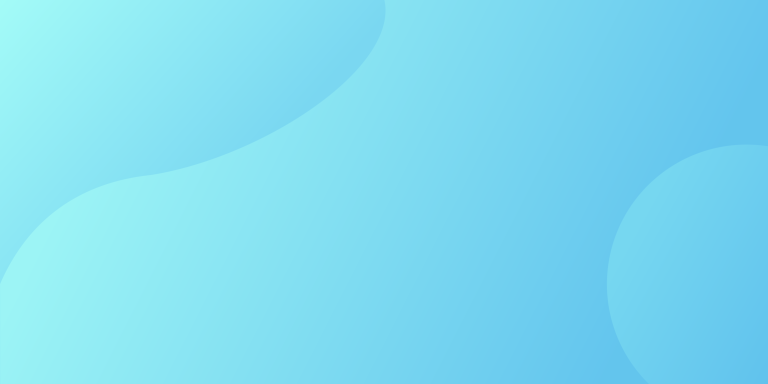
This background is drawn by a Shadertoy shader. Its source:

```glsl
const vec3 FIELD_LIGHT = vec3(0.612, 0.957, 0.961);
const vec3 FIELD_DEEP = vec3(0.388, 0.771, 0.931);
const vec3 WAVE_LIGHT = vec3(0.640, 0.985, 0.970);
const vec3 WAVE_DEEP = vec3(0.478, 0.844, 0.946);
const vec3 DISC_LIGHT = vec3(0.462, 0.842, 0.942);
const vec3 DISC_DEEP = vec3(0.378, 0.762, 0.929);

// Blend two colours along the line from start to end
vec3 linearGradient(vec2 p, vec2 start, vec2 end, vec3 startColor, vec3 endColor) {
    vec2 axis = end - start;
    float t = clamp(dot(p - start, axis) / dot(axis, axis), 0.0, 1.0);
    return mix(startColor, endColor, t);
}

vec2 bezier(vec2 a, vec2 b, vec2 c, vec2 d, float t) {
    float s = 1.0 - t;
    return s * s * s * a + 3.0 * s * s * t * b + 3.0 * s * t * t * c + t * t * t * d;
}

vec2 bezierTangent(vec2 a, vec2 b, vec2 c, vec2 d, float t) {
    float s = 1.0 - t;
    return s * s * (b - a) + 2.0 * s * t * (c - b) + t * t * (d - c);
}

// Approximate signed distance to a rising curve, negative on its left
float curveDistance(vec2 p, vec2 a, vec2 b, vec2 c, vec2 d) {
    float low = 0.0;
    float high = 1.0;
    for (int i = 0; i < 16; i++) {
        float middle = 0.5 * (low + high);
        if (bezier(a, b, c, d, middle).y < p.y) low = middle;
        else high = middle;
    }
    float t = 0.5 * (low + high);
    vec2 tangent = normalize(bezierTangent(a, b, c, d, t));
    return (p.x - bezier(a, b, c, d, t).x) * tangent.y;
}

// Two curves joined smoothly at the bend
float waveDistance(vec2 p) {
    vec2 bend = vec2(0.391, 0.544);
    if (p.y < bend.y) {
        return curveDistance(p, vec2(0.0, 0.260), vec2(0.078, 0.440), vec2(0.221, 0.526), bend);
    }
    return curveDistance(p, bend, vec2(0.682, 0.589), vec2(1.040, 0.823), vec2(1.001, 1.0));
}

float circleDistance(vec2 p, vec2 center, float radius) {
    return length(p - center) - radius;
}

float coverage(float signedDistance, float pixel) {
    return 1.0 - smoothstep(-0.7 * pixel, 0.7 * pixel, signedDistance);
}

void mainImage(out vec4 fragColor, in vec2 fragCoord) {
    float pixel = 1.0 / iResolution.y;
    vec2 p = fragCoord * pixel;

    // Broad diagonal field
    vec3 color = linearGradient(p, vec2(0.112, 0.388), vec2(1.430, -0.280), FIELD_LIGHT, FIELD_DEEP);

    // Flowing corner shape
    vec3 wave = linearGradient(p, vec2(0.0, 1.0), vec2(0.586, 0.484), WAVE_LIGHT, WAVE_DEEP);
    color = mix(color, wave, coverage(waveDistance(p), pixel));

    // Disc cut by the right and lower sides
    vec3 disc = linearGradient(p, vec2(1.58, 0.26), vec2(2.007, 0.026), DISC_LIGHT, DISC_DEEP);
    float discEdge = circleDistance(p, vec2(1.944, 0.260), 0.3635);
    color = mix(color, disc, coverage(discEdge, pixel));

    fragColor = vec4(color, 1.0);
}
```
